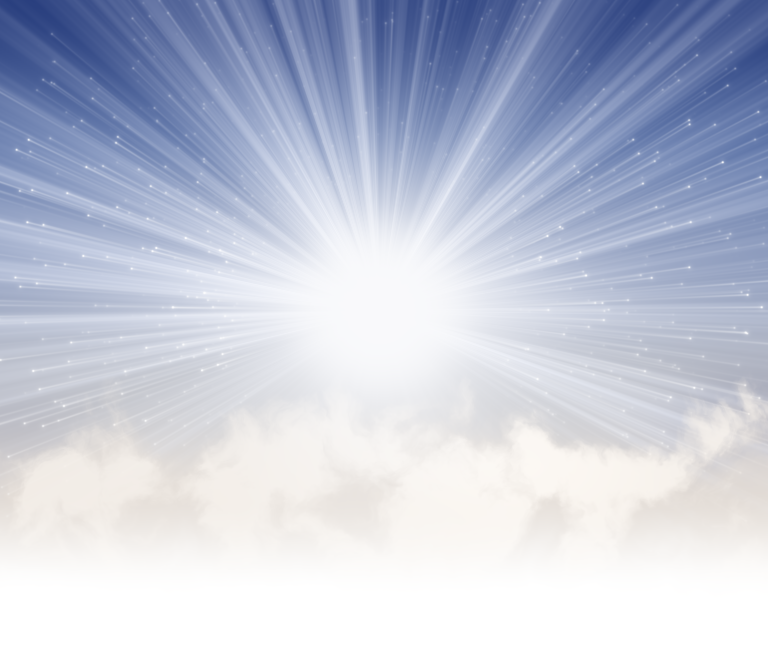
Reproduce this background procedurally as a Shadertoy shader.

```glsl
// Radiant white sunburst with glittering light trails in a blue sky above warm clouds.

float hash(vec2 p) {
    vec3 q = fract(vec3(p.xyx) * 0.1031);
    q += dot(q, q.yzx + 33.33);
    return fract((q.x + q.y) * q.z);
}

float noise(vec2 p) {
    vec2 cell = floor(p), f = fract(p);
    f = f * f * (3.0 - 2.0 * f);
    return mix(mix(hash(cell), hash(cell + vec2(1, 0)), f.x),
               mix(hash(cell + vec2(0, 1)), hash(cell + vec2(1, 1)), f.x), f.y);
}

float fbm(vec2 p) {
    float sum = 0.0, amp = 0.5;
    for (int i = 0; i < 6; i++) {
        sum += amp * noise(p);
        p = mat2(1.6, 1.2, -1.2, 1.6) * p + 7.3;
        amp *= 0.52;
    }
    return sum;
}

float bump(float x, float center, float width) {
    float d = (x - center) / width;
    return exp(-d * d);
}

vec3 skyColor(float y) {
    vec3 c = mix(vec3(0.88, 0.85, 0.82), vec3(0.73, 0.74, 0.77), smoothstep(0.25, 0.43, y));
    c = mix(c, vec3(0.52, 0.58, 0.72), smoothstep(0.40, 0.62, y));
    c = mix(c, vec3(0.31, 0.41, 0.63), smoothstep(0.58, 0.82, y));
    return mix(c, vec3(0.12, 0.21, 0.47), smoothstep(0.74, 1.0, y));
}

// Soft beams of varied reach: noise sampled on a circle, so it has no angular seam.
float beams(vec2 dir, float r) {
    float broad = noise(dir * 6.0 + 20.0);
    float medium = noise(dir * 20.0 + 60.0);
    float fine = noise(dir * 60.0 + 150.0);
    float hair = noise(dir * 150.0 + 400.0);
    float reach = mix(0.9, 3.2, noise(dir * 35.0 + 250.0));
    float light = 0.36 * broad + 0.34 * medium + 0.20 * fine + 0.10 * hair;
    return smoothstep(0.15, 1.0, light) * exp(-r * reach);
}

// Thin trails, each ending in a bright dot, one per angular cell.
float trails(vec2 d, float pixel) {
    float r = length(d), turn = atan(d.y, d.x) / 6.28319 + 0.5, sum = 0.0;
    for (int i = 0; i < 14; i++) {
        float layer = float(i), count = 83.0 + 6.0 * layer;
        float id = floor(turn * count);
        vec2 key = vec2(id, layer * 17.0 + 3.0);
        float tip = mix(0.20, 0.70, hash(key));
        float power = hash(key + 91.0);
        float offset = (fract(turn * count) - mix(0.3, 0.7, hash(key + 47.0))) / count;
        float across = offset * 6.28319 * r, along = r - tip;
        float width = 0.0010 + 0.4 * pixel;
        float tail = exp(along * 8.0) * smoothstep(0.002, -0.002, along);
        float line = exp(-across * across / (width * width)) * tail;
        float spot = across * across + along * along;
        float dotGlow = exp(-spot / (0.0000024 + pixel * pixel * 0.25)) + 0.15 * exp(-spot / 0.00003);
        sum += power * power * (0.36 * line + 0.8 * dotGlow);
    }
    float height = d.y / max(r, 0.001);
    float spread = smoothstep(-0.68, -0.35, height) * mix(1.0, 0.3, smoothstep(0.3, 0.8, height));
    return sum * spread * smoothstep(0.12, 0.28, r);
}

void mainImage(out vec4 fragColor, in vec2 fragCoord) {
    vec2 uv = fragCoord / iResolution.xy;
    float aspect = iResolution.x / iResolution.y;
    vec2 p = vec2(uv.x * aspect, uv.y);
    vec2 d = p - vec2(0.495 * aspect, 0.532);
    float r = length(d);
    vec2 dir = d / max(r, 0.001);

    // Sky with dusky side banks near the horizon
    vec3 color = skyColor(uv.y);
    float bank = bump(uv.y, 0.36, 0.09) * (0.5 * bump(uv.x, 1.0, 0.14) + 0.2 * bump(uv.x, 0.0, 0.12));
    color = mix(color, vec3(0.48, 0.50, 0.62), bank);

    // Beams, lateral haze and sparkling trails
    float above = smoothstep(-0.75, -0.2, dir.y);
    float beam = 1.25 * beams(dir, r) * mix(0.15, 1.0, above);
    color = mix(color, vec3(0.93, 0.95, 1.0), clamp(beam, 0.0, 0.9));
    float haze = 0.5 * bump(d.y, 0.01, 0.06) * bump(d.x, 0.0, 0.36);
    color = mix(color, vec3(0.95, 0.96, 0.99), haze);
    color = mix(color, vec3(1.0), clamp(trails(d, 1.0 / iResolution.y), 0.0, 0.9));

    // Cloud bank: mounded top edge broken up by noise
    vec2 warp = vec2(fbm(p * 9.0), fbm(p * 9.0 + 31.0)) - 0.5;
    float puff = fbm(p * 11.0 + warp * 1.3 + 12.0);
    float top = 0.29 + 0.08 * bump(uv.x, 0.15, 0.07)
              + 0.11 * bump(uv.x, 0.56, 0.15) + 0.11 * bump(uv.x, 1.0, 0.08);
    float cover = smoothstep(0.06, -0.06, uv.y - top + (0.5 - puff) * 0.3);
    color = mix(color, vec3(0.89, 0.86, 0.83), cover * 0.7);
    float lit = smoothstep(0.36, 0.66, puff) * cover;
    lit *= 0.6 + 0.4 * bump(length((uv - vec2(0.67, 0.30)) * vec2(1.0, 1.6)), 0.0, 0.24);
    color = mix(color, vec3(0.99, 0.97, 0.945), lit);

    // Radiant core with a wide soft halo, and a white floor
    float veil = (1.0 - bump(r, 0.0, 0.19)) * (1.0 - 0.6 * exp(-r * 4.0));
    veil *= 1.0 - smoothstep(0.17, 0.03, r);
    color = mix(color, vec3(0.975, 0.977, 0.985), 1.0 - veil);
    float floorEdge = uv.y + (puff - 0.5) * 0.05;
    color = mix(color, vec3(1.0), smoothstep(0.26, 0.10, floorEdge));

    fragColor = vec4(color, 1.0);
}
```
